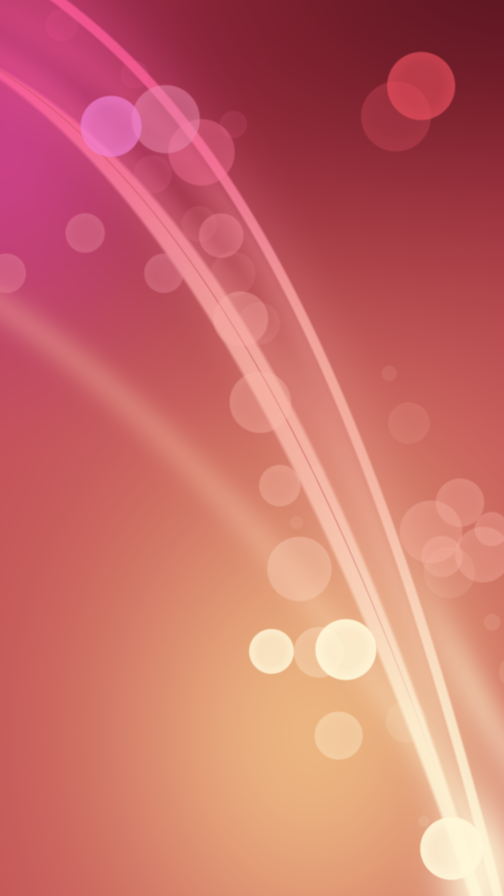
Give the GLSL for this background, as a WebGL 2 fragment shader.

```glsl
#version 300 es
precision highp float;
// Glowing silk ribbons sweeping down a warm rose backdrop with soft bokeh discs.
uniform vec2 u_resolution;
out vec4 fragColor;

const vec3 WINE = vec3(0.54, 0.14, 0.20);
const vec3 ROSE = vec3(0.76, 0.31, 0.33);
const vec3 SHADOW = vec3(0.34, 0.08, 0.12);
const vec3 MAGENTA = vec3(0.81, 0.26, 0.54);
const vec3 AMBER = vec3(0.93, 0.72, 0.51);
const vec3 PINK = vec3(1.0, 0.36, 0.60);
const vec3 BLUSH = vec3(0.98, 0.72, 0.66);
const vec3 CREAM = vec3(1.0, 0.97, 0.85);

float hash(float n) { return fract(sin(n * 12.9898) * 43758.547); }

vec2 gradientAt(vec2 cell) {
  float a = 6.2832 * hash(dot(cell, vec2(1.0, 57.0)));
  return vec2(cos(a), sin(a));
}

float gradientNoise(vec2 p) {
  vec2 i = floor(p), f = fract(p);
  vec2 w = f * f * f * (f * (f * 6.0 - 15.0) + 10.0);
  vec2 e = vec2(0.0, 1.0);
  float a = dot(gradientAt(i), f);
  float b = dot(gradientAt(i + e.yx), f - e.yx);
  float c = dot(gradientAt(i + e.xy), f - e.xy);
  float d = dot(gradientAt(i + e.yy), f - e.yy);
  return mix(mix(a, b, w.x), mix(c, d, w.x), w.y);
}

float bell(float d, float width) { return exp(-d * d / (width * width)); }

float glow(vec2 p, vec2 centre, vec2 radius) {
  vec2 q = (p - centre) / radius;
  return exp(-dot(q, q));
}

// Signed distance to a cubic arc measured down from the top; positive above it.
float arcDistance(vec2 p, float start, vec4 k) {
  float x = p.x - start;
  float depth = k.x + x * (k.y + x * (k.z + x * k.w));
  float slope = k.y + x * (2.0 * k.z + 3.0 * x * k.w);
  return (depth - 1.0 + p.y) / sqrt(1.0 + slope * slope);
}

float band(float d, float halfWidth, float blur) {
  return 1.0 - smoothstep(halfWidth - blur, halfWidth + blur, abs(d));
}

// Translucent disc with a slightly brighter rim.
vec3 disc(vec3 base, vec2 p, vec2 centre, float r, vec3 tint, float alpha) {
  float d = length(p - centre);
  float edge = max(0.0015, 1.0 / u_resolution.y);
  float fill = 1.0 - smoothstep(r - edge, r + edge, d);
  return mix(base, tint, fill * alpha * mix(0.85, 1.0, smoothstep(0.5, 1.0, d / r)));
}

vec3 lightTint(float y) {
  vec3 upper = mix(BLUSH, PINK, smoothstep(0.55, 0.98, y));
  return mix(CREAM, upper, smoothstep(0.12, 0.58, y));
}

vec3 backdrop(vec2 p) {
  vec3 c = mix(ROSE, WINE, smoothstep(0.48, 0.98, p.y));
  c = mix(c, MAGENTA, 0.95 * glow(p, vec2(0.0, 0.84), vec2(0.17, 0.23)));
  c = mix(c, SHADOW, 0.85 * glow(p, vec2(0.57, 1.04), vec2(0.26, 0.17)));
  return mix(c, AMBER, 0.97 * glow(p, vec2(0.35, 0.18), vec2(0.25, 0.32)));
}

vec3 ribbons(vec3 c, vec2 p) {
  float outer = arcDistance(p, 0.065, vec4(0.0, 0.75, 1.25, 2.8));
  float inner = arcDistance(p, 0.0, vec4(0.0885, 0.65, 1.55, 0.95));
  float lower = arcDistance(p, 0.0, vec4(0.341, 0.65, 0.85, 0.0));
  float side = arcDistance(p, 0.0, vec4(-0.126, 1.7, 0.0, 0.0));
  vec3 tint = lightTint(p.y);
  // Silk haze between the two bright arcs
  float fold = 0.5 + gradientNoise(vec2(inner * 34.0, p.y * 2.5));
  float veil = smoothstep(-0.01, 0.02, inner) * (1.0 - smoothstep(-0.015, 0.01, outer));
  c = mix(c, tint, veil * 0.28 * fold + 0.16 * bell(outer, 0.035));
  // Broad soft sweeps
  c = mix(c, mix(tint, AMBER, 0.35), 0.34 * bell(lower, 0.020));
  c = mix(c, CREAM, 0.4 * bell(side, 0.022) * smoothstep(0.44, 0.54, p.x));
  // Bright inner pair split by a fine seam, then the thin outer strand
  float halfWidth = 0.005 + 0.010 * sin(3.1416 * clamp(p.x / 0.56, 0.0, 1.0));
  float middle = inner - 0.005;
  c = mix(c, tint, 0.68 * band(middle, halfWidth, 0.003) + 0.15 * bell(middle, 0.028));
  c = mix(c, ROSE, 0.35 * band(middle - 0.003, 0.001, 0.001) * smoothstep(0.1, 0.5, p.y));
  return mix(c, tint, 0.78 * band(outer, 0.0055, 0.002));
}

vec3 bokeh(vec3 c, vec2 p) {
  // Faint specks drifting beside the arcs
  for (int i = 0; i < 18; i++) {
    float n = float(i), depth = (n + 0.5) / 18.0;
    float x = 0.62 * sqrt(depth) - 0.04 + 0.24 * (hash(n + 3.0) - 0.5);
    float r = mix(0.005, 0.030, hash(n + 41.0));
    c = disc(c, p, vec2(x, 1.0 - depth), r, lightTint(1.0 - depth), 0.14);
  }
  // Chain descending along the inner arc
  for (int i = 0; i < 8; i++) {
    float depth = 0.17 + 0.093 * float(i);
    vec2 centre = vec2(0.185 + 0.235 * depth, 1.0 - depth);
    c = disc(c, p, centre, 0.030 + 0.007 * cos(2.4 * float(i)), lightTint(centre.y), 0.38);
  }
  // Right cluster and left row
  for (int i = 0; i < 5; i++) {
    float a = 3.1 + 2.4 * float(i);
    vec2 centre = vec2(0.515, 0.405) + 0.034 * vec2(cos(a), sin(a));
    c = disc(c, p, centre, 0.035 - 0.004 * float(i), BLUSH, 0.34);
  }
  for (int i = 0; i < 3; i++) {
    vec2 centre = vec2(0.007 + 0.088 * float(i), 0.695 + 0.045 * sin(1.57 * float(i)));
    c = disc(c, p, centre, 0.022, mix(MAGENTA, BLUSH, 0.6), 0.42);
  }
  // Brightest lights
  c = disc(c, p, vec2(0.442, 0.870), 0.039, vec3(0.85, 0.30, 0.36), 0.35);
  c = disc(c, p, vec2(0.470, 0.904), 0.038, vec3(0.90, 0.30, 0.36), 0.72);
  c = disc(c, p, vec2(0.185, 0.867), 0.038, vec3(0.93, 0.55, 0.70), 0.50);
  c = disc(c, p, vec2(0.124, 0.859), 0.034, vec3(0.95, 0.50, 0.82), 0.72);
  c = disc(c, p, vec2(0.303, 0.273), 0.025, CREAM, 0.85);
  c = disc(c, p, vec2(0.386, 0.275), 0.034, CREAM, 0.92);
  return disc(c, p, vec2(0.504, 0.053), 0.035, CREAM, 0.92);
}

void main() {
  vec2 p = gl_FragCoord.xy / u_resolution.y;
  vec3 c = bokeh(ribbons(backdrop(p), p), p);
  c = mix(c, CREAM, 0.85 * glow(p, vec2(0.535, 0.02), vec2(0.045, 0.085)));
  fragColor = vec4(c, 1.0);
}
```
